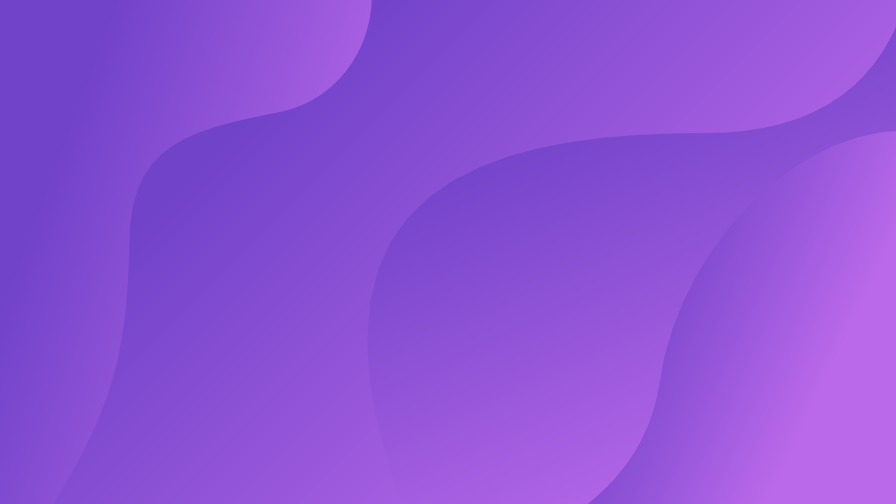
This background is drawn by a Shadertoy shader. Its source:

```glsl
// Violet backdrop of overlapping liquid waves, each shaded by its own linear gradient.

const float ASPECT = 16.0 / 9.0;
const float EDGE_SOFTNESS = 0.7;   // half width of an edge, in output samples
const int SPANS = 3;               // cubic spans per curve
const int STEPS = 14;              // straight pieces per span

const vec3 DEEP_VIOLET = vec3(0.440, 0.262, 0.788);
const vec3 BRIGHT_ORCHID = vec3(0.730, 0.412, 0.918);

// Linear ramps: slope along x, slope along y, offset
const vec3 LEFT_RAMP = vec3(1.366, -0.512, 0.208);
const vec3 BAND_RAMP = vec3(0.651, -0.651, 0.188);
const vec3 DROP_RAMP = vec3(0.482, -1.044, 0.300);
const vec3 RIGHT_RAMP = vec3(2.030, -0.969, -2.096);

// Chained cubic control points, top to bottom, in units of canvas height
const vec2 BAND_EDGE[10] = vec2[10](
    vec2(0.738, 1.010), vec2(0.738, 0.896), vec2(0.662, 0.799),
    vec2(0.556, 0.778), vec2(0.382, 0.743), vec2(0.257, 0.718),
    vec2(0.257, 0.519), vec2(0.252, 0.306), vec2(0.227, 0.190),
    vec2(0.093, -0.020));
const vec2 DROP_EDGE[10] = vec2[10](
    vec2(1.787, 0.968), vec2(1.725, 0.810), vec2(1.593, 0.736),
    vec2(1.400, 0.736), vec2(1.100, 0.736), vec2(0.729, 0.692),
    vec2(0.729, 0.329), vec2(0.729, 0.201), vec2(0.764, 0.097),
    vec2(0.803, -0.020));
const vec2 RIGHT_EDGE[10] = vec2[10](
    vec2(1.794, 0.741), vec2(1.574, 0.741), vec2(1.343, 0.502),
    vec2(1.308, 0.236), vec2(1.292, 0.139), vec2(1.243, 0.056),
    vec2(1.148, -0.014), vec2(1.053, -0.084), vec2(1.000, -0.120),
    vec2(0.950, -0.150));

vec2 cubic(vec2 a, vec2 b, vec2 c, vec2 d, float t) {
    float s = 1.0 - t;
    return s * s * s * a + 3.0 * s * t * (s * b + t * c) + t * t * t * d;
}

float segmentDistance(vec2 p, vec2 a, vec2 b) {
    vec2 ab = b - a;
    float h = clamp(dot(p - a, ab) / dot(ab, ab), 0.0, 1.0);
    return length(p - a - h * ab);
}

// Signed distance to a curve: positive on its right side
float curveSide(vec2 p, vec2 pts[10]) {
    float nearest = 10.0;
    float side = -1.0;
    vec2 a = pts[0];
    for (int i = 0; i < SPANS; i++) {
        int k = 3 * i;
        for (int j = 1; j <= STEPS; j++) {
            float t = float(j) / float(STEPS);
            vec2 b = cubic(pts[k], pts[k + 1], pts[k + 2], pts[k + 3], t);
            nearest = min(nearest, segmentDistance(p, a, b));
            // Each crossing to the left of p flips the side
            if ((a.y > p.y) != (b.y > p.y)) {
                float crossX = mix(a.x, b.x, (p.y - a.y) / (b.y - a.y));
                if (p.x > crossX) side = -side;
            }
            a = b;
        }
    }
    return side * nearest;
}

vec3 shade(vec2 p, vec3 ramp) {
    float t = clamp(dot(vec3(p, 1.0), ramp), 0.0, 1.0);
    return mix(DEEP_VIOLET, BRIGHT_ORCHID, t);
}

float coverage(vec2 p, vec2 pts[10]) {
    float soft = EDGE_SOFTNESS / iResolution.y;
    return smoothstep(-soft, soft, curveSide(p, pts));
}

void mainImage(out vec4 fragColor, in vec2 fragCoord) {
    vec2 p = fragCoord / iResolution.xy * vec2(ASPECT, 1.0);

    // Layers from left to right, each covering the one before
    vec3 color = shade(p, LEFT_RAMP);
    color = mix(color, shade(p, BAND_RAMP), coverage(p, BAND_EDGE));
    color = mix(color, shade(p, DROP_RAMP), coverage(p, DROP_EDGE));
    color = mix(color, shade(p, RIGHT_RAMP), coverage(p, RIGHT_EDGE));

    fragColor = vec4(color, 1.0);
}
```
